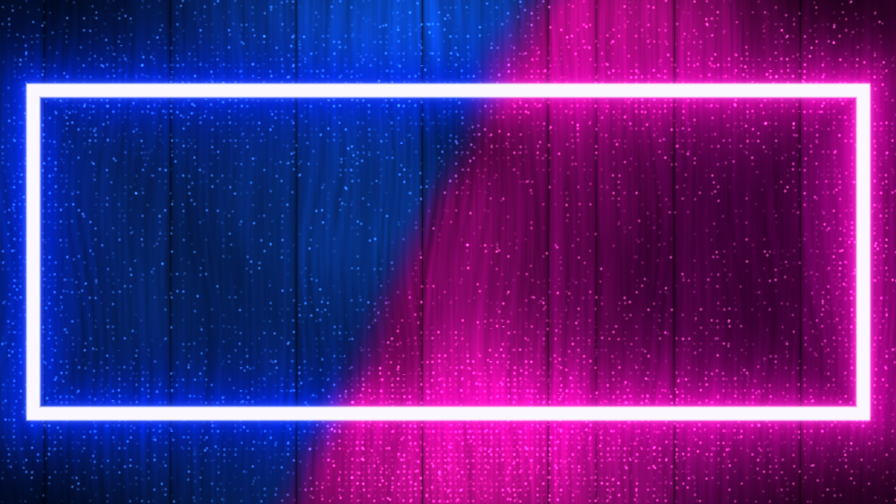
A Shadertoy shader for this background:

```glsl
#define FRAME_CENTER vec2(0.8895, 0.5)
#define FRAME_HALF vec2(0.8235, 0.3205)
#define TUBE_RADIUS 0.0135
#define GLOW_REACH 0.048
#define PLANK_WIDTH 0.25
#define PLANK_OFFSET 0.088
#define SPLIT_BASE 0.567
#define SPLIT_SLOPE 0.498
#define SPLIT_SOFTNESS 0.065
#define SPECK_RADIUS 0.0045

vec2 hash2(vec2 p) {
    vec3 q = fract(p.xyx * vec3(0.1031, 0.1030, 0.0973));
    q += dot(q, q.yzx + 33.33);
    return fract((q.xx + q.yz) * q.zy);
}

float cornerDot(vec2 cell, vec2 corner, vec2 f) {
    return dot(hash2(cell + corner) * 2.0 - 1.0, f - corner);
}

float gradientNoise(vec2 p) {
    vec2 cell = floor(p), f = fract(p);
    vec2 u = f * f * f * (f * (f * 6.0 - 15.0) + 10.0);
    float low = mix(cornerDot(cell, vec2(0, 0), f), cornerDot(cell, vec2(1, 0), f), u.x);
    float high = mix(cornerDot(cell, vec2(0, 1), f), cornerDot(cell, vec2(1, 1), f), u.x);
    return mix(low, high, u.y);
}

float pool(vec2 p, vec2 center, vec2 size) {
    vec2 q = (p - center) / size;
    return exp(-dot(q, q));
}

// Vertical fibres bent by slow noise, with a dark line between planks
float woodShade(vec2 p) {
    float along = (p.x - PLANK_OFFSET) / PLANK_WIDTH;
    float plank = floor(along);
    float bend = gradientNoise(p * vec2(5.0, 2.5) + plank * 7.3);
    float fibre = gradientNoise(vec2(p.x * 75.0 + bend * 5.0, p.y * 2.5 + plank * 9.0));
    fibre += 0.6 * gradientNoise(vec2(p.x * 150.0, p.y * 6.0));
    float tone = hash2(vec2(plank + 20.0, 3.0)).x - 0.5;
    float seam = abs(fract(along + 0.5) - 0.5) * PLANK_WIDTH;
    float extraSeam = abs(p.x - 1.183);
    float shade = 1.0 + 0.32 * fibre + 0.35 * bend + 0.12 * tone;
    shade *= 1.0 - 0.6 * exp(-seam / 0.003);
    return shade * (1.0 - 0.45 * exp(-extraSeam / 0.003));
}

// Three scales of scattered dust
float dust(vec2 p, float density) {
    float sum = 0.0;
    for (int i = 0; i < 3; i++) {
        float cells = 30.0 * pow(1.7, float(i));
        float radius = SPECK_RADIUS * cells;
        vec2 id = floor(p * cells) + float(i) * 91.0;
        vec2 spot = mix(vec2(radius), vec2(1.0 - radius), hash2(id));
        vec2 chance = hash2(id + 47.0);
        float disc = 1.0 - smoothstep(0.0, radius, length(fract(p * cells) - spot));
        sum += disc * step(chance.x, density) * (0.15 + 0.85 * chance.y * chance.y);
    }
    return sum;
}

void mainImage(out vec4 fragColor, in vec2 fragCoord) {
    vec2 p = fragCoord / iResolution.y;

    // Distances to the frame: sharp corners for the tube, round for the glow
    vec2 q = abs(p - FRAME_CENTER) - FRAME_HALF;
    float sharp = abs(max(q.x, q.y)) - TUBE_RADIUS;
    float inner = min(max(q.x, q.y), 0.0);
    float away = max(abs(length(max(q, 0.0)) + inner) - TUBE_RADIUS, 0.0);

    // Diagonal change from blue to magenta
    float cloud = gradientNoise(p * 4.0) + 0.5 * gradientNoise(p * 9.0);
    float split = p.x - SPLIT_BASE - SPLIT_SLOPE * p.y + 0.05 * cloud;
    float side = smoothstep(-SPLIT_SOFTNESS, SPLIT_SOFTNESS, split);

    // Soft pools of light on each half
    float topBlue = pool(p, vec2(0.83, 0.96), vec2(0.30, 0.16));
    float midBlue = pool(p, vec2(0.76, 0.63), vec2(0.25, 0.30));
    float topPink = pool(p, vec2(1.22, 0.95), vec2(0.30, 0.17));
    float midPink = pool(p, vec2(0.97, 0.43), vec2(0.27, 0.40));
    float lowPink = pool(p, vec2(0.95, 0.08), vec2(0.36, 0.20));
    float blueLight = clamp(0.85 * topBlue + 0.50 * midBlue + 0.15 * cloud, 0.0, 1.0);
    float pinkLight = clamp(0.8 * topPink + 0.42 * midPink + 0.85 * lowPink + 0.15 * cloud, 0.0, 1.0);
    vec3 blueWall = mix(vec3(0.02, 0.11, 0.31), vec3(0.04, 0.31, 0.82), blueLight);
    vec3 pinkWall = mix(vec3(0.24, 0.0, 0.22), vec3(0.80, 0.05, 0.57), pinkLight);
    vec3 color = mix(blueWall, pinkWall, side);

    // Darker corners and a shadow below the upper tube
    vec2 reach = abs(p / vec2(iResolution.x / iResolution.y, 1.0) - 0.5) * 2.0;
    color *= 1.0 - 0.65 * smoothstep(0.4, 0.95, reach.x * reach.y);
    color *= 1.0 - 0.4 * pool(p, vec2(0.95, 0.73), vec2(0.12, 0.07));

    // Neon light falling on the wood
    float glow = 0.8 * exp(-away / GLOW_REACH) + 0.12 * exp(-away / 0.14);
    vec3 neon = mix(vec3(0.0, 0.15, 0.98), vec3(0.95, 0.03, 0.74), side);
    color = mix(color, neon, glow);
    color *= mix(woodShade(p), 1.0, 0.6 * glow);

    // Dust gathers around the frame and the lower light
    float density = 0.12 + 0.4 * exp(-away / 0.10) + 0.5 * lowPink * side;
    vec3 dustColor = mix(vec3(0.30, 0.58, 0.95), vec3(1.0, 0.42, 0.80), side);
    color += dustColor * dust(p, density) * 0.6;

    // White tube with a tinted rim
    float blur = max(0.003, 1.0 / iResolution.y);
    vec3 rim = mix(vec3(0.45, 0.55, 1.0), vec3(1.0, 0.50, 0.95), side);
    color = mix(color, rim, 0.6 * exp(-away / 0.005));
    color = mix(color, vec3(0.98, 0.97, 1.0), 1.0 - smoothstep(-blur, blur, sharp));
    fragColor = vec4(clamp(color, 0.0, 1.0), 1.0);
}
```
